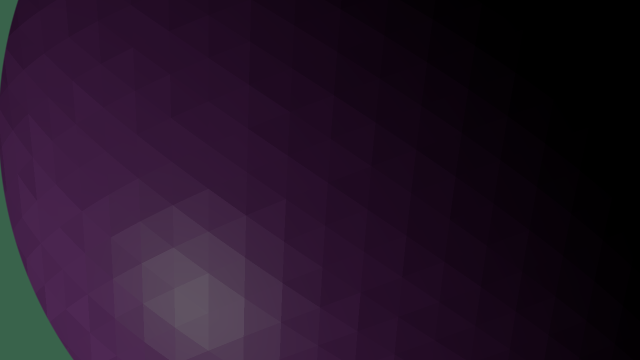
Reproduce this background procedurally as a WebGL 1 fragment shader.

```glsl
precision highp float;
// A huge faceted purple sphere with a soft grey highlight, fading to black, on green.

uniform vec2 u_resolution;

#define CENTER vec2(1.123, 0.653)   // sphere centre, in canvas heights
#define RADIUS 1.127
#define ANCHOR vec2(-0.4825, -0.263) // a mesh vertex, in sphere units
#define FACET vec2(0.102, 0.108)    // facet size, in radians
#define SKEW 0.62                   // slope of the falling mesh lines
#define TILT 0.22                   // convergence of the upright mesh lines
#define FLATNESS 0.82               // 0 = smooth ball, 1 = flat facets
#define JITTER 0.035                // brightness variation per facet
#define LIGHT vec3(-0.74, -0.54, 0.34)
#define GLOSS_DIR vec3(-0.52, -0.441, 0.731)
#define GLOSS_TIGHTNESS 24.0

const vec3 BACKDROP = vec3(0.225, 0.390, 0.295);
const vec3 PURPLE = vec3(0.305, 0.155, 0.325);
const vec3 FALLOFF = vec3(1.3, 1.9, 1.3);
const vec3 GLOSS_COLOR = vec3(0.375, 0.325, 0.385);

float hash(vec2 p) {
  vec3 h = fract(vec3(p.xyx) * 0.1031);
  h += dot(h, h.yzx + 33.33);
  return fract((h.x + h.y) * h.z);
}

// Sphere position to skewed triangle-mesh coordinates.
vec2 toMesh(vec2 q) {
  q.x = ANCHOR.x + (q.x - ANCHOR.x) * (1.0 - TILT * (q.y - ANCHOR.y));
  vec2 m = (asin(clamp(q, -1.0, 1.0)) - asin(ANCHOR)) / FACET;
  return vec2(m.x, m.y + SKEW * m.x);
}

// Mesh coordinates back to sphere position.
vec2 fromMesh(vec2 m) {
  m.y -= SKEW * m.x;
  vec2 q = sin(m * FACET + asin(ANCHOR));
  q.x = ANCHOR.x + (q.x - ANCHOR.x) / (1.0 - TILT * (q.y - ANCHOR.y));
  return q;
}

vec3 shadeSphere(vec2 q) {
  // Find the triangle and its centroid.
  vec2 mesh = toMesh(q);
  vec2 cell = floor(mesh);
  vec2 f = mesh - cell;
  float lower = step(f.y, f.x);
  vec2 centroid = cell + mix(vec2(1.0, 2.0), vec2(2.0, 1.0), lower) / 3.0;

  // Flattened surface normal.
  vec2 n = mix(q, fromMesh(centroid), FLATNESS);
  vec3 normal = vec3(n, sqrt(max(1.0 - dot(n, n), 0.0)));

  // Diffuse light, then the highlight.
  float grain = 1.0 + JITTER * (2.0 * hash(cell + 40.0 + 71.0 * lower) - 1.0);
  float diffuse = max(dot(normal, LIGHT) * grain, 0.0);
  vec3 color = PURPLE * pow(vec3(diffuse), FALLOFF);
  vec3 away = normal - GLOSS_DIR;
  float gloss = exp(-GLOSS_TIGHTNESS * dot(away, away)) * grain;
  return mix(color, GLOSS_COLOR, gloss);
}

void main() {
  // Four samples per pixel smooth the facet borders.
  vec3 color = vec3(0.0);
  for (int i = 0; i < 4; i++) {
    float k = float(i);
    vec2 offset = vec2(mod(k, 2.0), floor(k / 2.0)) * 0.5 - 0.25;
    vec2 p = (gl_FragCoord.xy + offset) / u_resolution.y;
    color += 0.25 * shadeSphere((p - CENTER) / RADIUS);
  }

  // Smooth rim against the backdrop.
  float pixel = 1.0 / u_resolution.y;
  float rim = length(gl_FragCoord.xy * pixel - CENTER) - RADIUS;
  color = mix(color, BACKDROP, smoothstep(-pixel, pixel, rim));
  gl_FragColor = vec4(color, 1.0);
}
```
